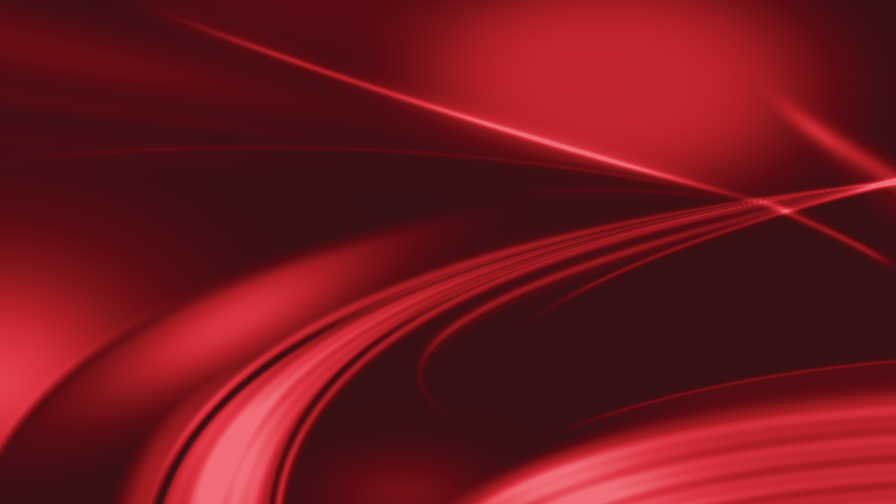
A Shadertoy shader for this background:

```glsl
// Glossy red ribbons sweeping over a dark ground, with soft glows behind them.
// Parabolic arcs give signed distances; bands, rims and glows add up to one
// heat value, which a six-step red ramp turns into colour.

// Parabola from a to c with control point b.
// x: signed distance (negative on the hollow side), y: position along it.
vec2 arc(vec2 p, vec2 a, vec2 b, vec2 c) {
    vec2 e = b - a, g = c - a, q = p - a;
    float k = e.x * g.y - e.y * g.x;
    vec2 dv = vec2(g.y, -g.x) / k, dw = vec2(-e.y, e.x) / k;
    float v = dot(dv, q), w = dot(dw, q), u = 1.0 - v - w;
    vec2 grad = 2.0 * v * dv - 4.0 * (u * dw - w * (dv + dw));
    return vec2((v * v - 4.0 * u * w) / max(length(grad), 1e-4), w + 0.5 * v);
}

float bell(float x) { return exp(-x * x); }

float glow(vec2 p, vec2 center, vec2 radius) { return bell(length((p - center) / radius)); }

// One where x is negative, with a soft edge.
float under(float x, float soft) { return 1.0 - smoothstep(-soft, soft, x); }

// Thin line beside an arc, fading out at both ends.
float rim(vec2 curve, float offset, float width, float from, float to) {
    float ends = smoothstep(from - 0.15, from + 0.15, curve.y) * under(curve.y - to, 0.15);
    return bell((curve.x - offset) / max(width, 1.0 / iResolution.y)) * ends;
}

vec3 redRamp(float heat) {
    vec3 ramp[6] = vec3[6](vec3(0.22, 0.06, 0.07), vec3(0.36, 0.04, 0.07),
        vec3(0.51, 0.08, 0.10), vec3(0.71, 0.12, 0.15),
        vec3(0.87, 0.20, 0.26), vec3(0.94, 0.42, 0.46));
    float h = clamp(heat, 0.0, 4.999);
    int i = int(h);
    return mix(ramp[i], ramp[i + 1], fract(h));
}

// Upper half: broad glow, fan of faint beams and crossing diagonals.
float upperHeat(vec2 p) {
    vec2 diagonal = arc(p, vec2(0.255, 1.0), vec2(0.82, 0.78), vec2(1.505, 0.60));
    vec2 tail = arc(p, vec2(1.505, 0.60), vec2(1.64, 0.55), vec2(1.79, 0.465));
    vec2 horizon = arc(p, vec2(0.0, 0.68), vec2(0.75, 0.76), vec2(1.45, 0.61));
    vec2 thread = arc(p, vec2(0.8, 0.59), vec2(1.15, 0.65), vec2(1.5, 0.60));
    vec2 flare = arc(p, vec2(1.37, 0.87), vec2(1.55, 0.80), vec2(1.79, 0.65));

    vec2 r = (p - vec2(1.22, 0.83)) / vec2(0.42, 0.24);
    float heat = 3.3 * bell(dot(r, r)) + 0.9 * glow(p, vec2(0.6, 1.0), vec2(0.35, 0.13));
    float below = max(diagonal.x, 0.0);
    heat *= exp(-below / 0.08) * mix(0.75, 1.0, under(diagonal.x, 0.006));
    heat *= mix(0.25, 1.0, smoothstep(-0.015, 0.02, horizon.x));

    float slope = (p.y - 0.6) / max(1.55 - p.x, 0.1);
    float beams = 1.3 * bell((slope - 0.205) / 0.05) + 0.5 * bell((slope - 0.135) / 0.014)
        + 0.3 * bell((slope - 0.085) / 0.03);
    heat += beams * (1.0 - smoothstep(0.1, 1.1, p.x)) * smoothstep(-0.02, 0.03, diagonal.x);

    heat += 2.0 * rim(diagonal, 0.0, 0.006, 0.15, 1.0) + 0.7 * rim(diagonal, 0.0, 0.02, 0.1, 0.9);
    heat += 2.4 * rim(tail, 0.0, 0.008, 0.1, 0.9);
    heat += 0.8 * rim(horizon, 0.0, 0.004, 0.1, 0.9) + 0.7 * rim(thread, 0.0, 0.004, 0.4, 0.9);
    heat += 2.2 * rim(flare, -0.012, 0.022, 0.5, 1.2) + 0.8 * rim(flare, -0.04, 0.05, 0.5, 1.1);
    return heat;
}

// Left sweep: glows on either side of the outer arc, then the bright ribbon.
float sweepHeat(vec2 p) {
    vec2 hub = vec2(1.778, 0.64);
    vec2 outer = arc(p, vec2(0.0, 0.10), vec2(0.22, 0.48), vec2(1.2, 0.625));
    vec2 crest = arc(p, vec2(0.301, 0.0), vec2(0.455, 0.50), hub);
    vec2 inner = arc(p, vec2(0.556, 0.0), vec2(0.62, 0.47), hub);
    vec2 loop = arc(p, vec2(0.833, 0.259), vec2(0.84, 0.43), hub);
    vec2 spur = arc(p, vec2(0.995, 0.317), vec2(1.17, 0.485), hub);
    float t = crest.y;

    float heat = 4.2 * glow(p, vec2(-0.02, 0.24), vec2(0.35, 0.27)) * smoothstep(-0.012, 0.015, outer.x);

    // Soft lobe lying between the outer arc and the crest
    vec2 q = mat2(0.889, -0.458, 0.458, 0.889) * (p - vec2(0.46, 0.36));
    float lobe = 3.9 * glow(q, vec2(0.0), vec2(0.36, 0.095)) * under(outer.x, 0.025);
    float shoulder = 2.7 * under(crest.x - 0.055, 0.035) * under(t - 0.42, 0.4);
    heat += max(lobe, shoulder) * smoothstep(-0.004, 0.004, crest.x);

    // Ribbon between crest and inner arc, streaked along its length
    float s = clamp(crest.x / min(crest.x - inner.x, -1e-4), 0.0, 1.0);
    float body = 4.3 * pow(sin(3.1416 * mix(0.08, 0.95, s)), 0.8) * (1.0 - 0.75 * smoothstep(0.2, 1.0, t));
    body += 1.1 * glow(p, vec2(0.46, 0.08), vec2(0.12, 0.17));
    body += 0.3 * sin(s * 19.0) + 0.2 * sin(s * 41.0 + 1.0);
    heat += max(body, 0.0) * under(crest.x, 0.004) * smoothstep(-0.005, 0.005, inner.x);

    heat += 1.9 * rim(crest, 0.002, 0.008, 0.1, 0.75) + 1.2 * rim(crest, 0.0, 0.004, 0.7, 1.2);
    heat -= 3.2 * rim(crest, -0.014, 0.007, -0.1, 0.42);
    heat += 2.2 * rim(inner, 0.0, 0.008, -0.2, 0.95) - 1.8 * rim(inner, 0.016, 0.006, -0.2, 0.45);
    heat += 1.8 * rim(loop, 0.0, 0.008, 0.1, 1.1) + 0.7 * rim(loop, -0.004, 0.018, 0.15, 0.75);
    heat += 0.7 * rim(loop, 0.0, 0.006, -0.2, 0.1);
    heat += 1.9 * rim(spur, 0.0, 0.005, 0.25, 1.1);
    return heat;
}

// Lower right: striped glossy fold with a faint line above it.
float foldHeat(vec2 p) {
    vec2 edge = arc(p, vec2(0.87, -0.02), vec2(1.15, 0.19), vec2(1.80, 0.235));
    vec2 line = arc(p, vec2(1.1, 0.14), vec2(1.38, 0.25), vec2(1.79, 0.285));
    float body = 3.2 + 0.35 * sin(edge.x * 95.0) + 0.2 * sin(edge.x * 210.0 + p.x * 3.0);
    body += 1.7 * glow(p, vec2(1.14, 0.02), vec2(0.25, 0.11));
    float heat = body * under(edge.x + 0.008, 0.028);
    heat += 0.8 * under(line.x, 0.01) * smoothstep(-0.02, 0.02, edge.x) * smoothstep(1.05, 1.5, p.x);
    heat += 1.3 * rim(line, 0.0, 0.004, 0.1, 1.2);
    return heat + 1.6 * glow(p, vec2(0.80, 0.02), vec2(0.16, 0.08)) * smoothstep(-0.02, 0.02, edge.x);
}

void mainImage(out vec4 fragColor, in vec2 fragCoord) {
    vec2 p = fragCoord / iResolution.y;
    fragColor = vec4(redRamp(upperHeat(p) + sweepHeat(p) + foldHeat(p)), 1.0);
}
```
